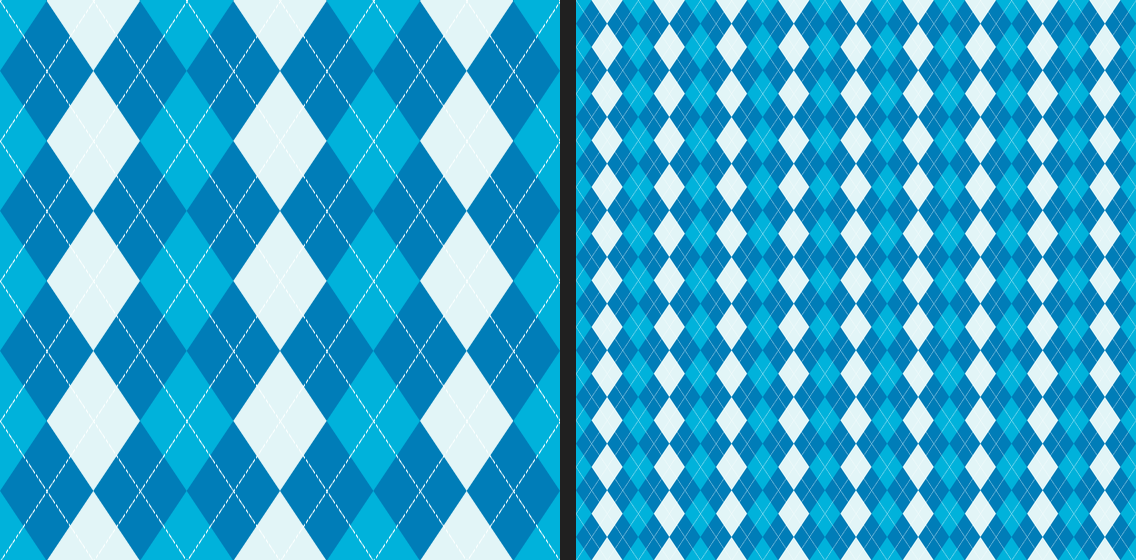
Left: one tile. Right: repeated 3 by 3.
Give the GLSL for this pattern, as a WebGL 1 fragment shader.

```glsl
precision highp float;

uniform vec2 u_resolution;

const vec2 CELLS = vec2(6.0, 4.0);               // diamonds across and down, colours alternate by column
const vec2 DIAMOND_SHIFT = vec2(0.0, -0.0016);
const vec2 STITCH_SHIFT = vec2(0.0007, -0.0024);
const float STITCH_WIDTH = 0.002;
const float DASHES_PER_CELL = 28.0;
const float DASH_FILL = 0.76;

const vec3 BLUE = vec3(0.0, 0.49, 0.72);
const vec3 CYAN = vec3(0.0, 0.70, 0.86);
const vec3 PALE = vec3(0.885, 0.96, 0.967);
const vec3 THREAD = vec3(0.99, 1.0, 1.0);

// Offset from the nearest whole number
float centered(float x) {
    return fract(x + 0.5) - 0.5;
}

// Antialiased fill of a signed distance
float coverage(float dist, float pixel) {
    return clamp(0.5 - dist / pixel, 0.0, 1.0);
}

// Dashed line where "across" is whole, with dashes counted in "along"
float stitch(float across, float along, float pixel) {
    float lineDist = abs(centered(across)) / length(CELLS) - 0.5 * STITCH_WIDTH;
    float dashLength = length(1.0 / CELLS) / DASHES_PER_CELL;
    float dashOffset = abs(centered(along * DASHES_PER_CELL));
    float dashDist = (dashOffset - 0.5 * DASH_FILL) * dashLength;
    return coverage(lineDist, pixel) * coverage(dashDist, pixel);
}

void main() {
    vec2 uv = gl_FragCoord.xy / u_resolution;
    float pixel = 1.0 / min(u_resolution.x, u_resolution.y);

    // Diamonds in alternating columns over the blue ground
    vec2 p = (uv - DIAMOND_SHIFT) * CELLS;
    float column = floor(p.x + 0.5);
    vec3 diamondColor = mix(CYAN, PALE, mod(column, 2.0));
    float diamondDist = (abs(centered(p.x)) + abs(centered(p.y)) - 0.5) / length(CELLS);
    vec3 color = mix(BLUE, diamondColor, coverage(diamondDist, pixel));

    // Crossing stitches through the diamond centres
    vec2 q = (uv - STITCH_SHIFT) * CELLS;
    float thread = max(stitch(q.x + q.y, q.x, pixel), stitch(q.x - q.y, q.x, pixel));
    color = mix(color, THREAD, thread);

    gl_FragColor = vec4(color, 1.0);
}
```
